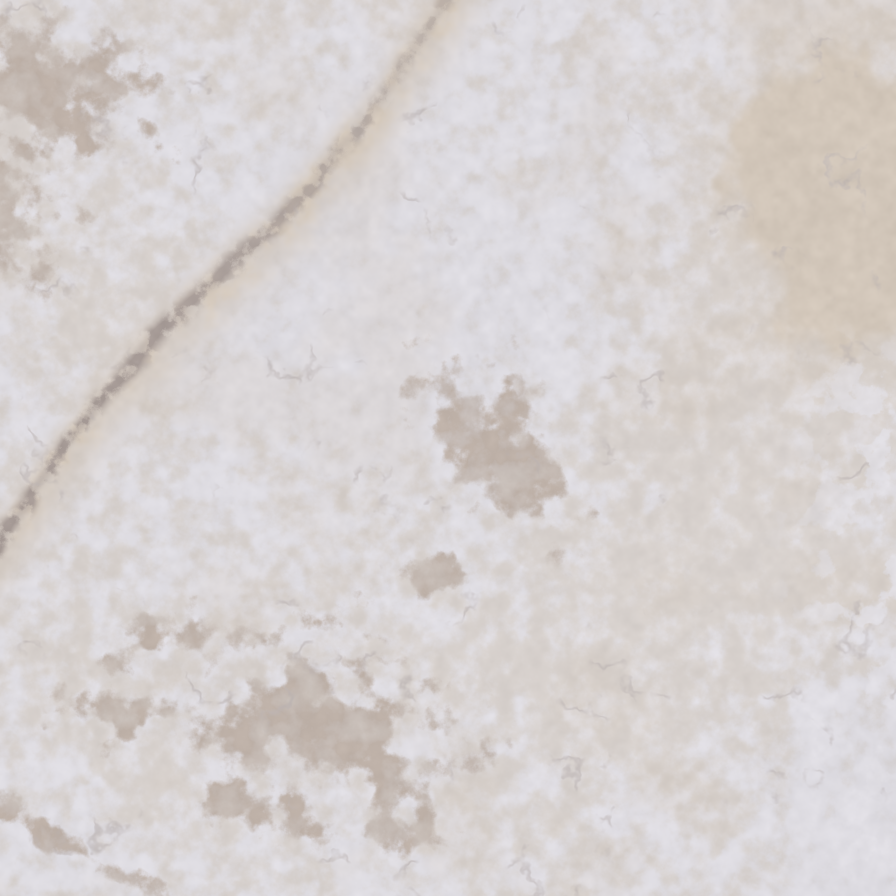
Reproduce this texture procedurally as a WebGL 2 fragment shader.

```glsl
#version 300 es
precision highp float;

uniform vec2 u_resolution;
out vec4 fragColor;

const vec3 COOL_PLASTER = vec3(0.866, 0.858, 0.880);
const vec3 WARM_PLASTER = vec3(0.848, 0.823, 0.808);
const vec3 TAN_STAIN = vec3(0.822, 0.777, 0.727);
const vec3 BROWN_STAIN = vec3(0.735, 0.684, 0.648);
const vec3 CRACK_COLOR = vec3(0.630, 0.585, 0.570);
const vec3 SCRATCH_COLOR = vec3(0.73, 0.70, 0.70);
const float STAIN_LOBES = 1.3;
const float STAIN_CRUMBS = 2.3;
const float CRACK_WIDTH = 0.0065;
const float MOTTLE = 0.055;
const float GRAIN = 0.022;

float hash(vec2 p) {
    vec3 q = fract(p.xyx * vec3(0.1031, 0.1030, 0.0973));
    q += dot(q, q.yzx + 33.33);
    return fract((q.x + q.y) * q.z);
}

float noise(vec2 p) {
    vec2 i = floor(p), f = fract(p);
    f = f * f * (3.0 - 2.0 * f);
    return mix(mix(hash(i), hash(i + vec2(1, 0)), f.x),
               mix(hash(i + vec2(0, 1)), hash(i + vec2(1, 1)), f.x), f.y);
}

float fbm(vec2 p) {
    float sum = 0.0, weight = 0.5;
    for (int i = 0; i < 5; i++) {
        sum += weight * noise(p);
        p = mat2(1.6, 1.2, -1.2, 1.6) * p + 17.3;
        weight *= 0.5;
    }
    return sum / 0.96875;
}

// One at the centre, zero on the rim, negative outside
float blob(vec2 p, vec2 center, vec2 radius, float angle) {
    float c = cos(angle), s = sin(angle);
    p -= center;
    return 1.0 - length(vec2(c * p.x + s * p.y, c * p.y - s * p.x) / radius);
}

// Signed distance to the long crack, positive above it
float crackDistance(vec2 p) {
    float bend = 0.022 * sin(12.566 * p.x);
    return (p.y - 0.395 - 1.21 * p.x - bend) / 1.57;
}

float brownStains(vec2 p) {
    float body = blob(p, vec2(0.555, 0.505), vec2(0.092, 0.050), -0.95);
    body = max(body, blob(p, vec2(0.345, 0.205), vec2(0.140, 0.080), -0.25));
    body = max(body, blob(p, vec2(0.205, 0.285), vec2(0.085, 0.036), 0.2) - 0.1);
    body = max(body, blob(p, vec2(0.145, 0.205), vec2(0.075, 0.032), -0.2) - 0.15);
    body = max(body, blob(p, vec2(0.300, 0.100), vec2(0.060, 0.040), 0.2) - 0.05);
    body = max(body, blob(p, vec2(0.420, 0.140), vec2(0.100, 0.038), -1.0) - 0.1);
    body = max(body, blob(p, vec2(0.482, 0.360), vec2(0.030, 0.022), 0.5) - 0.15);
    body = max(body, blob(p, vec2(0.055, 0.900), vec2(0.110, 0.090), -0.6) - 0.25);
    body = max(body, blob(p, vec2(0.015, 0.750), vec2(0.060, 0.070), 0.3) - 0.15);
    body = max(body, blob(p, vec2(0.080, 0.055), vec2(0.125, 0.016), -0.49) - 0.1);
    body += STAIN_LOBES * (fbm(p * 17.0 + 4.0) - 0.5);
    body += STAIN_CRUMBS * (fbm(p * 42.0 + 12.0) - 0.5);
    return smoothstep(-0.12, 0.5, body);
}

float tanStain(vec2 p) {
    float body = blob(p, vec2(0.98, 0.78), vec2(0.200, 0.190), -0.5);
    float ragged = fbm(p * 13.0 + 31.0) - 0.5;
    float streaks = noise(p * vec2(90.0, 14.0)) * smoothstep(0.91, 0.98, p.y);
    float core = smoothstep(-0.1, 0.25, body + 0.9 * ragged - 0.45 * streaks);
    float wash = smoothstep(-0.8, 0.4, body + 1.8 * ragged);
    return max(core, 0.5 * wash);
}

void main() {
    vec2 p = gl_FragCoord.xy / u_resolution;
    float fine = fbm(p * 55.0 + 9.0) - 0.5;
    float broad = fbm(p * 4.0 + 2.5) - 0.5;

    // Plaster ground, cool in the middle and worn warm at the right
    float coolness = 0.62 + 1.3 * broad + 1.7 * fine;
    coolness += 0.35 * smoothstep(-0.6, 0.7, blob(p, vec2(0.42, 0.68), vec2(0.3, 0.22), 0.6));
    coolness -= 0.32 * smoothstep(-0.3, 0.8, blob(p, vec2(0.78, 0.32), vec2(0.34, 0.28), 0.3));
    coolness += 0.40 * smoothstep(-0.4, 0.6, blob(p, vec2(0.98, 0.12), vec2(0.12, 0.2), 0.0));
    vec3 color = mix(WARM_PLASTER, COOL_PLASTER, smoothstep(0.05, 0.95, coolness));

    // Soft tan washes
    color = mix(color, TAN_STAIN, 0.22 * smoothstep(0.54, 0.72, fbm(p * 9.0 + 51.0)));
    color = mix(color, TAN_STAIN, tanStain(p));

    // Crack with a wide warm shadow below and a narrow one above
    float d = crackDistance(p) + 0.014 * (fbm(p * 24.0) - 0.5);
    float spread = d < 0.0 ? 0.036 : 0.018;
    float halo = exp(-d * d / (spread * spread)) * (0.85 + 0.7 * broad + 1.2 * fine);
    color = mix(color, TAN_STAIN, clamp(halo, 0.0, 1.0));
    float grit = smoothstep(0.36, 0.62, fbm(p * 75.0 + 7.0));
    float line = 1.0 - smoothstep(0.0, 1.6, abs(d) / CRACK_WIDTH);
    float crumbs = 1.0 - smoothstep(0.0, 2.6, abs(d) / CRACK_WIDTH);
    float crack = 0.35 * line + 0.75 * crumbs * grit;
    color = mix(color, CRACK_COLOR, min(crack, 0.9) * mix(1.0, 0.5, smoothstep(0.55, 1.0, p.y)));

    // Brown stains with uneven density
    float density = clamp(0.84 + 1.4 * fine, 0.0, 1.0);
    color = mix(color, BROWN_STAIN, brownStains(p) * density);

    // Sparse faint scratches and pale flakes
    float ridge = abs(fbm(p * 16.0 + 70.0) - 0.5);
    float sparse = smoothstep(0.60, 0.76, fbm(p * 22.0 + 88.0));
    color = mix(color, SCRATCH_COLOR, 0.55 * sparse * (1.0 - smoothstep(0.0, 0.04, ridge)));
    float flakeZone = smoothstep(0.82, 0.98, p.x) * (1.0 - smoothstep(0.55, 0.66, p.y));
    float flakes = smoothstep(0.54, 0.66, fbm(p * 38.0 + 23.0));
    color = mix(color, COOL_PLASTER + 0.015, 0.8 * flakes * flakeZone);

    // Fine mottling
    color += MOTTLE * fine + GRAIN * (noise(p * 120.0) - 0.5);
    fragColor = vec4(color, 1.0);
}
```
